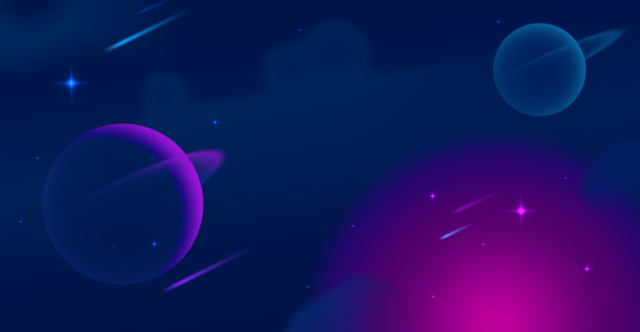
Reproduce this background procedurally as a Shadertoy shader.

```glsl
// Night sky with two ringed planets, a magenta glow, soft clouds, meteors and stars.

const vec3 NAVY = vec3(0.0, 0.075, 0.275);
const vec3 TEAL = vec3(0.0, 0.20, 0.42);
const vec3 INDIGO = vec3(0.12, 0.03, 0.43);
const vec3 PLUM = vec3(0.31, 0.0, 0.42);
const vec3 MAGENTA = vec3(0.76, 0.0, 0.62);
const vec3 VIOLET = vec3(0.60, 0.08, 0.84);
const vec3 CYAN = vec3(0.10, 0.62, 0.82);
const vec3 BLUE = vec3(0.06, 0.30, 0.95);

float hash(vec2 p) {
    vec3 q = fract(p.xyx * 0.1031);
    q += dot(q, q.yzx + 33.33);
    return fract((q.x + q.y) * q.z);
}

float circle(vec2 p, vec2 center, float radius) {
    return length(p - center) - radius;
}

float smoothMin(float a, float b, float k) {
    float h = max(k - abs(a - b), 0.0) / k;
    return min(a, b) - h * h * k * 0.25;
}

// Opacity of a cloud: crisp at its outline, fading with depth
float cloud(float dist, float softness, float depth) {
    return smoothstep(softness, -softness, dist) * exp(min(dist, 0.0) / depth);
}

vec2 turn(vec2 p, float angle) {
    float c = cos(angle), s = sin(angle);
    return vec2(c * p.x + s * p.y, c * p.y - s * p.x);
}

// Translucent tilted ring, hidden by the near half of its planet
float ring(vec2 p, vec2 radii, float angle, float planetMask, float px) {
    vec2 q = turn(p, angle) / radii;
    float e = length(q);
    float aa = 1.5 * px / radii.y;
    float fill = smoothstep(1.0 + aa, 1.0 - aa, e) * (0.3 + 0.7 * smoothstep(0.6, 1.0, e));
    float front = mix(1.0, smoothstep(-0.1, 0.8, q.y), planetMask);
    return fill * front * smoothstep(-0.75, 0.9, q.x);
}

// Streak that is brightest just behind its head
float meteor(vec2 p, vec2 head, vec2 tail, float width) {
    vec2 axis = tail - head;
    float h = dot(p - head, axis) / dot(axis, axis);
    float across = length(p - head - axis * clamp(h, 0.0, 1.0));
    float t = clamp(h, 0.0, 1.0);
    return smoothstep(width, 0.0, across) * pow(1.0 - t, 1.4) * smoothstep(-0.06, 0.22, h);
}

// Glowing core with a four pointed cross
float star(vec2 p, vec2 center, float size) {
    vec2 q = abs(p - center) / size;
    vec2 ray = pow(max(1.0 - q, 0.0), vec2(2.0)) * exp(-q.yx * 18.0);
    return 0.7 * (ray.x + ray.y) + exp(-dot(q, q) * 50.0) + 0.25 * exp(-length(q) * 6.0);
}

// Sparse dots, one possible star per grid cell
float starField(vec2 p, float cells) {
    vec2 id = floor(p * cells);
    vec2 offset = 0.25 + 0.5 * vec2(hash(id + 3.1), hash(id + 17.7));
    return step(0.82, hash(id + 41.0)) * star(p, (id + offset) / cells, 0.018);
}

vec3 background(vec2 p) {
    vec3 col = NAVY + vec3(0.0, 0.035, 0.05) * exp(-pow((p.y - 0.46 - 0.12 * p.x) * 4.0, 2.0));
    // Upper left haze
    float haze = smoothstep(0.76, 0.90, p.y + 0.03 * cos(p.x * 11.0)) * smoothstep(0.62, 0.15, p.x);
    haze *= smoothstep(0.04, 0.16, length(p - vec2(0.09, 1.04)));
    col = mix(col, TEAL, 0.6 * haze);
    // Long bank with rounded crests
    float bank = p.y - 0.65 - 0.17 * (p.x - 0.4);
    bank = smoothMin(bank, circle(p, vec2(0.495, 0.71), 0.07), 0.06);
    bank = smoothMin(bank, circle(p, vec2(0.875, 0.79), 0.08), 0.06);
    bank = smoothMin(bank, circle(p, vec2(1.012, 0.835), 0.102), 0.06);
    float span = smoothstep(0.39, 0.46, p.x) * smoothstep(1.65, 1.0, p.x);
    col = mix(col, TEAL, 0.5 * span * cloud(bank, 0.02, 0.15));
    // Low bank on the left
    float low = p.y - 0.46 - 0.03 * sin(p.x * 9.0 - 1.0);
    return mix(col, TEAL, 0.35 * cloud(low, 0.035, 0.14) * smoothstep(0.6, 0.1, p.x));
}

vec3 magentaGlow(vec3 col, vec2 p) {
    float t = length(p - vec2(1.5, 0.02)) / 0.57;
    vec3 glow = mix(MAGENTA, PLUM, smoothstep(-0.05, 0.68, t));
    glow = mix(glow, INDIGO, smoothstep(0.6, 0.98, t));
    col = mix(col, glow, smoothstep(1.06, 0.88, t));
    // Clouds in front of the glow
    float right = smoothMin(circle(p, vec2(1.90, 0.455), 0.12), circle(p, vec2(1.81, 0.42), 0.06), 0.05);
    col = mix(col, vec3(0.02, 0.12, 0.40), 0.85 * smoothstep(0.02, -0.02, right) * smoothstep(0.32, 0.48, p.y));
    float left = smoothMin(circle(p, vec2(1.11, 0.03), 0.14), circle(p, vec2(0.97, -0.02), 0.11), 0.08);
    return mix(col, vec3(0.03, 0.16, 0.44), 0.8 * cloud(left, 0.02, 0.3) * smoothstep(1.27, 0.95, p.x));
}

vec3 crescentPlanet(vec3 col, vec2 p, float px) {
    vec2 center = vec2(0.37, 0.385);
    float d = circle(p, center, 0.2425);
    float mask = smoothstep(px, -px, d);
    float depth = circle(p, vec2(0.305, 0.345), 0.243);
    vec3 body = mix(col, vec3(0.0, 0.09, 0.31), 0.5) + vec3(0.03, 0.04, 0.09) * exp(d * 25.0);
    vec3 lit = mix(vec3(0.10, 0.04, 0.50), VIOLET, smoothstep(0.0, 0.07, depth));
    col = mix(col, mix(body, lit, smoothstep(-0.012, 0.018, depth)), mask);
    float band = ring(p - center, vec2(0.335, 0.073), 0.457, mask, px);
    vec3 tint = mix(vec3(0.12, 0.16, 0.55), VIOLET, smoothstep(0.46, 0.55, p.y));
    return mix(col, tint, 0.75 * band);
}

vec3 tealPlanet(vec3 col, vec2 p, float px) {
    vec2 q = p - vec2(1.625, 0.79);
    float r = length(q) / 0.14;
    float mask = smoothstep(px, -px, length(q) - 0.14);
    float light = 0.5 + 0.5 * dot(q / 0.14, vec2(0.75, 0.66));
    vec3 body = vec3(0.0, 0.13, 0.36) + vec3(0.04, 0.30, 0.30) * pow(r, 4.0) * (0.25 + 0.75 * light);
    col = mix(col, body, mask);
    return mix(col, vec3(0.04, 0.36, 0.60), 0.7 * ring(q, vec2(0.272, 0.036), 0.436, mask, px));
}

void mainImage(out vec4 fragColor, in vec2 fragCoord) {
    float px = 1.0 / iResolution.y;
    vec2 p = fragCoord * px;
    vec3 col = magentaGlow(background(p), p);
    vec3 dotTint = mix(BLUE, VIOLET, smoothstep(0.65, 0.45, length(p - vec2(1.5, 0.02))));
    col += 0.4 * dotTint * starField(p, 5.0);
    col = tealPlanet(crescentPlanet(col, p, px), p, px);
    // Meteors
    col += CYAN * 1.1 * meteor(p, vec2(0.32, 0.848), vec2(0.59, 0.98), 0.011);
    col += BLUE * 0.35 * meteor(p, vec2(0.41, 0.958), vec2(0.55, 1.02), 0.009);
    col += VIOLET * 1.1 * meteor(p, vec2(0.495, 0.124), vec2(0.78, 0.265), 0.011);
    col += CYAN * 1.1 * meteor(p, vec2(1.325, 0.28), vec2(1.43, 0.33), 0.008);
    col += VIOLET * 0.5 * meteor(p, vec2(1.36, 0.357), vec2(1.52, 0.432), 0.010);
    // Bright stars
    col += BLUE * star(p, vec2(0.215, 0.75), 0.075);
    col += VIOLET * star(p, vec2(1.57, 0.365), 0.065);
    col += BLUE * 0.7 * star(p, vec2(0.648, 0.632), 0.025);
    col += BLUE * 0.7 * star(p, vec2(0.465, 0.265), 0.025);
    col += VIOLET * 0.8 * star(p, vec2(1.303, 0.41), 0.03);
    col += VIOLET * 0.8 * star(p, vec2(1.768, 0.19), 0.03);
    fragColor = vec4(clamp(col, 0.0, 1.0), 1.0);
}
```
